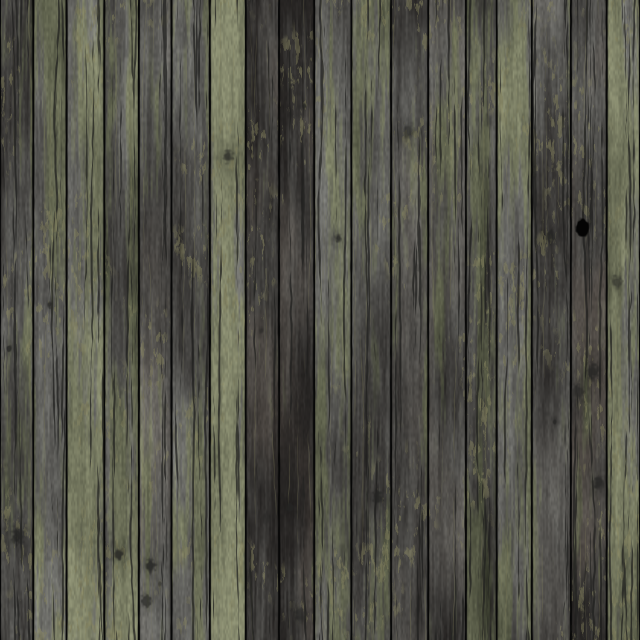
A WebGL 2 fragment shader for this texture:

```glsl
#version 300 es
precision highp float;
uniform vec2 u_resolution;
out vec4 fragColor;

const int PLANKS = 18;
const float EDGES[19] = float[19](
    0.0, 0.052, 0.104, 0.163, 0.217, 0.268, 0.328, 0.384, 0.436, 0.491,
    0.549, 0.611, 0.669, 0.728, 0.776, 0.831, 0.892, 0.948, 1.0);
const float TONE[18] = float[18](
    0.36, 0.64, 0.82, 0.56, 0.34, 0.42, 0.92, 0.14, 0.08,
    0.84, 0.58, 0.32, 0.38, 0.36, 0.70, 0.36, 0.26, 0.82);
const float MOSS[18] = float[18](
    0.48, 0.62, 0.56, 0.48, 0.20, 0.46, 0.84, 0.14, 0.14,
    0.52, 0.44, 0.24, 0.22, 0.46, 0.58, 0.28, 0.02, 0.80);

const vec3 GAP = vec3(0.03, 0.03, 0.03);
const vec3 CRACK = vec3(0.12, 0.12, 0.115);
const vec3 DARK_WOOD = vec3(0.215, 0.208, 0.20);
const vec3 PALE_WOOD = vec3(0.465, 0.467, 0.45);
const vec3 BROWN_WOOD = vec3(0.335, 0.295, 0.265);
const vec3 DEEP_MOSS = vec3(0.255, 0.27, 0.20);
const vec3 PALE_MOSS = vec3(0.475, 0.49, 0.375);
const vec3 LICHEN = vec3(0.51, 0.50, 0.36);

float hash(vec2 p) {
    vec3 q = fract(vec3(p.xyx) * vec3(0.1031, 0.1030, 0.0973));
    q += dot(q, q.yzx + 33.33);
    return fract((q.x + q.y) * q.z);
}

float noise(vec2 p) {
    vec2 cell = floor(p), f = fract(p);
    f = f * f * (3.0 - 2.0 * f);
    return mix(mix(hash(cell), hash(cell + vec2(1, 0)), f.x),
               mix(hash(cell + vec2(0, 1)), hash(cell + vec2(1, 1)), f.x), f.y);
}

float fbm(vec2 p) {
    float sum = 0.0, weight = 0.5;
    for (int i = 0; i < 4; i++) {
        sum += weight * noise(p);
        p = p * 2.03 + 17.1;
        weight *= 0.5;
    }
    return sum / 0.9375;
}

// Long thin lines that wander along the grain, fading in and out
float splits(vec2 p, float id, float left, float width, float halfWidth, float cover, float pixel) {
    float mask = 0.0;
    for (int k = 0; k < 7; k++) {
        vec2 seed = vec2(id * 5.3 + 1.0, float(k) * 8.7 + cover * 90.0);
        float wander = 0.007 * (noise(vec2(p.y * 6.0, seed.y + id)) - 0.5)
                     + 0.002 * (noise(vec2(p.y * 45.0, seed.y + id)) - 0.5);
        float x = left + width * mix(0.06, 0.94, hash(seed)) + wander;
        float along = noise(vec2(p.y * 5.0 + id * 3.1, seed.y)) * 0.75
                    + noise(vec2(p.y * 38.0 + id, seed.y)) * 0.25;
        float thick = halfWidth * smoothstep(cover, cover + 0.25, along);
        float line = clamp((thick - abs(p.x - x)) / pixel + 0.5, 0.0, 1.0);
        mask = max(mask, line * smoothstep(cover, cover + 0.06, along));
    }
    return mask;
}

// Distance to an ellipse, scaled so its rim is 1
float oval(vec2 p, vec2 center, vec2 radius) {
    return length((p - center) / radius);
}

vec3 addKnots(vec3 color, vec2 p, float id, float left, float width) {
    for (int k = 0; k < 3; k++) {
        vec2 seed = vec2(id * 3.7 + 5.0, float(k) * 9.1 + 2.0);
        vec2 center = vec2(left + width * mix(0.2, 0.8, hash(seed)), hash(seed + 31.0));
        float size = mix(0.003, 0.010, hash(seed + 67.0));
        float strength = smoothstep(0.4, 0.9, hash(seed + 83.0));
        float d = oval(p, center, size * vec2(1.0, 1.35)) + 0.6 * (noise(p * 230.0) - 0.5);
        color *= 1.0 - 0.2 * strength * exp(-d * d * 0.25);
        color = mix(color, CRACK * 1.2, 0.8 * strength * (1.0 - smoothstep(0.4, 1.3, d)));
    }
    return color;
}

vec3 plankColor(vec2 p, float id, float tone, float mossAmount) {
    vec2 g = p + vec2(0.005 * (noise(p * vec2(9.0, 5.0) + id) - 0.5), id * 7.3);
    float fine = noise(g * vec2(340.0, 22.0));
    float grain = noise(g * vec2(170.0, 6.0) + 60.0);
    float broad = fbm(g * vec2(55.0, 2.5));
    float patches = fbm(g * vec2(14.0, 4.0) + 8.0);
    float weather = fbm(p * vec2(4.0, 3.5) + 90.0);

    // Bare weathered wood
    float shade = tone + 0.6 * (broad - 0.5) + 0.36 * (fine - 0.5) + 0.28 * (grain - 0.5)
                + 1.0 * (patches - 0.5) + 1.0 * (weather - 0.5) + 0.04;
    shade = clamp(shade, -0.25, 1.25);
    vec3 color = mix(DARK_WOOD, PALE_WOOD, shade);
    float brown = smoothstep(0.4, 0.0, mossAmount) * smoothstep(0.4, 0.7, patches);
    color = mix(color, BROWN_WOOD * (0.75 + 0.5 * broad), 0.5 * brown);

    // Moss in ragged strips, thicker low down
    float growth = mossAmount + 1.5 * (fbm(g * vec2(48.0, 3.2) + 23.0) - 0.5)
                 + 0.8 * (patches - 0.5) + 0.35 * (fine - 0.5) + 0.12 * (0.4 - p.y);
    color = mix(color, mix(DEEP_MOSS, PALE_MOSS, shade), 0.85 * smoothstep(0.3, 0.7, growth));

    // Lichen flecks
    float fleck = smoothstep(0.58, 0.70, fbm(g * vec2(170.0, 55.0) + 3.0));
    float colony = smoothstep(0.48, 0.64, fbm(p * vec2(13.0, 9.0) + 12.0));
    color = mix(color, LICHEN, 0.5 * fleck * colony);
    return color * (0.91 + 0.18 * noise(p * vec2(420.0, 150.0)));
}

void main() {
    vec2 p = gl_FragCoord.xy / u_resolution;
    float pixel = 1.0 / u_resolution.x;
    int plank = 0;
    for (int i = 1; i < PLANKS; i++) if (p.x >= EDGES[i]) plank = i;
    float id = float(plank), left = EDGES[plank], right = EDGES[plank + 1], width = right - left;

    vec3 color = plankColor(p, id, TONE[plank], MOSS[plank]);
    color = mix(color, LICHEN, 0.3 * splits(p, id, left, width, 0.0009, 0.62, pixel));
    color = mix(color, CRACK, 0.72 * splits(p, id, left, width, 0.0016, 0.50, pixel));
    color = addKnots(color, p, id, left, width);

    // Open knot hole
    float hole = oval(p, vec2(0.910, 0.644), vec2(0.0095, 0.0135)) + 0.3 * (noise(p * 180.0) - 0.5);
    color = mix(GAP * 0.5, color, smoothstep(0.8, 1.25, hole));

    // Dark gaps between planks
    float edge = min(p.x - left, right - p.x) + 0.0005 * (noise(vec2(id * 5.0, p.y * 60.0)) - 0.5);
    color *= mix(0.78, 1.0, smoothstep(0.001, 0.004, edge));
    color = mix(GAP, color, clamp((edge - 0.0014) / pixel + 0.5, 0.0, 1.0));
    fragColor = vec4(color, 1.0);
}
```
